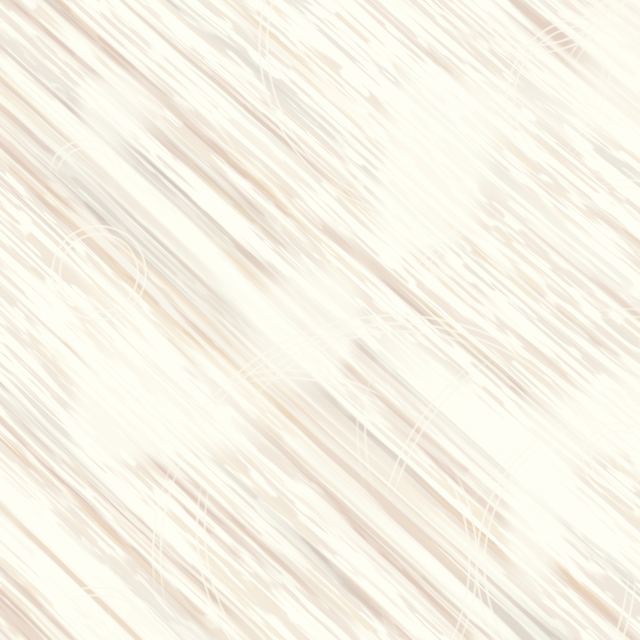
Reproduce this texture procedurally as a WebGL 2 fragment shader.

```glsl
#version 300 es
precision highp float;
// Pale diagonal pencil streaks on cream paper, crossed by thin light arcs.
// Stretched value noise at several widths builds washes, long lines and short
// dashes; scattered circle outlines and soft blank patches lift the pigment.

uniform vec2 u_resolution;
out vec4 fragColor;

const vec3 PAPER = vec3(1.0, 0.998, 0.955);
const vec3 PINK_INK = vec3(0.085, 0.140, 0.150);
const vec3 TAN_INK = vec3(0.060, 0.120, 0.165);
const vec3 GREY_INK = vec3(0.120, 0.148, 0.148);
const float STREAK_ANGLE = -0.73;
const int ARC_COUNT = 22;

float hash(vec2 p) {
    return fract(sin(dot(p, vec2(127.1, 311.7))) * 43758.545);
}

float noise(vec2 p) {
    vec2 cell = floor(p);
    vec2 f = fract(p);
    f = f * f * (3.0 - 2.0 * f);
    float low = mix(hash(cell), hash(cell + vec2(1.0, 0.0)), f.x);
    float high = mix(hash(cell + vec2(0.0, 1.0)), hash(cell + 1.0), f.x);
    return mix(low, high, f.y);
}

// Noise with separate frequencies along and across the streaks.
float streak(vec2 q, float along, float across, float seed) {
    return noise(q * vec2(along, across) + seed * vec2(17.3, 41.7));
}

// Rotate to streak axes, with a slight fan and a gentle wobble.
vec2 streakSpace(vec2 p, float angle) {
    vec2 d = vec2(cos(angle), sin(angle));
    vec2 c = p - 0.5;
    vec2 q = vec2(dot(c, d), dot(c, vec2(-d.y, d.x)));
    q.y += 0.015 * (noise(p * 2.5) - 0.5) - 0.06 * q.x * q.y;
    q.y += 0.002 * (noise(p * 14.0 + 9.0) - 0.5);
    return q;
}

// Twin circle outline, broken into fading sections.
float twinArc(vec2 p, vec2 center, float radius, float seed) {
    float d = abs(length(p - center) - radius);
    float line = 1.0 - smoothstep(0.0006, 0.0030, abs(d - 0.006));
    return line * smoothstep(0.40, 0.65, noise(p * 6.0 + seed * 17.0));
}

float scatteredArcs(vec2 p) {
    float cover = 0.0;
    for (int i = 0; i < ARC_COUNT; i++) {
        float id = float(i) + 1.0;
        vec2 center = vec2(hash(vec2(id, 1.0)), hash(vec2(id, 2.0))) * 1.3 - 0.15;
        float size = hash(vec2(id, 3.0));
        float radius = mix(0.05, 0.50, size * size);
        cover = max(cover, twinArc(p, center, radius, id));
    }
    return cover;
}

// Crisp dashes: long thin lines broken by a faster noise.
float dashes(vec2 q, float across, float seed) {
    float line = smoothstep(0.50, 0.70, streak(q, 7.0, across, seed));
    return line * smoothstep(0.22, 0.48, streak(q, 32.0, across, seed + 0.5));
}

// Pigment amount: narrow washes split by bare slits, plus loose dashes.
float pigment(vec2 q) {
    float region = streak(q, 0.9, 7.0, 1.0);
    float band = streak(q, 1.8, 38.0, 2.0);
    float stripe = streak(q, 3.0, 100.0, 3.0);
    float body = 0.55 * band + 0.40 * region + 0.36 * (stripe - 0.5);
    float wash = smoothstep(0.49, 0.66, body);
    float core = wash * smoothstep(0.46, 0.64, stripe);
    float slit = smoothstep(0.56, 0.74, streak(q, 4.0, 185.0, 4.0));

    float cover = smoothstep(0.12, 0.45, streak(q, 2.0, 10.0, 5.0));
    float fine = dashes(q, 210.0, 6.0);
    float medium = dashes(q, 135.0, 8.0);

    float shaded = (0.50 * wash + 0.48 * core) * (1.0 - 0.70 * slit);
    float loose = cover * max(0.58 * fine, 0.62 * medium);
    return shaded + loose * (1.0 - 0.35 * wash);
}

// Hue drifts between pink, tan and grey from streak to streak.
vec3 inkTint(vec2 q) {
    float warmth = streak(q, 5.0, 110.0, 7.0);
    float coolness = streak(q, 2.0, 30.0, 9.0);
    vec3 tint = mix(PINK_INK, TAN_INK, smoothstep(0.45, 0.80, warmth));
    return mix(tint, GREY_INK, smoothstep(0.50, 0.85, coolness));
}

void main() {
    vec2 p = gl_FragCoord.xy / u_resolution.y;
    vec2 q = streakSpace(p, STREAK_ANGLE);

    // Lift pigment in blank patches and along the arcs.
    float blank = smoothstep(0.66, 0.86, noise(p * 6.0 + 31.0));
    float arcs = scatteredArcs(p);
    float ink = pigment(q) * (1.0 - 0.75 * blank) * (1.0 - 0.75 * arcs);

    // The arcs keep a faint warm trace on bare paper.
    vec3 color = PAPER - ink * inkTint(q) - 0.10 * arcs * TAN_INK;
    fragColor = vec4(clamp(color, 0.0, 1.0), 1.0);
}
```
